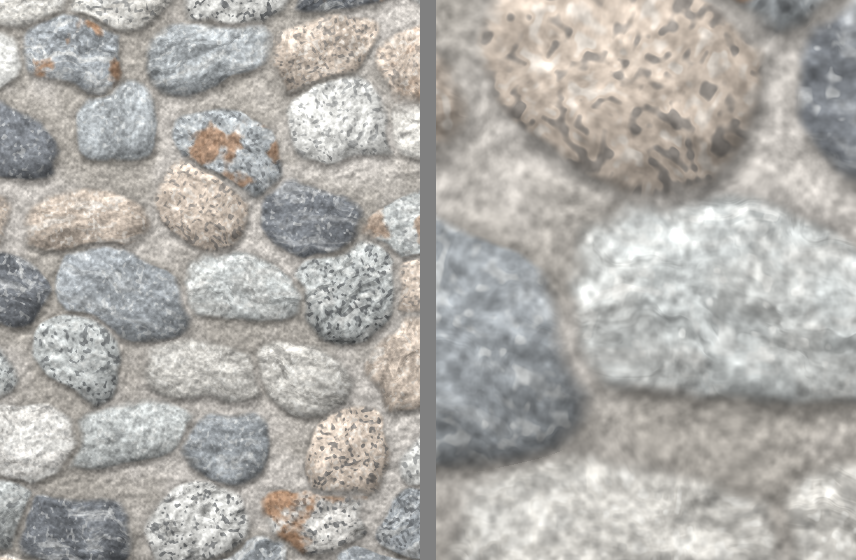
Left, the full canvas; right, a detail of the centre.
Reproduce this texture procedurally as a Shadertoy shader.

```glsl
const vec2 CELL = vec2(0.268, 0.184);         // stone spacing, canvas widths
const vec2 SIZE_MIN = vec2(0.36, 0.36);       // half sizes, in cells
const vec2 SIZE_MAX = vec2(0.62, 0.58);
const vec2 JITTER = vec2(0.34, 0.42);
const float TILT = 1.15;
const float JOINT = 0.006;                    // least gap between stones
const vec2 LIGHT = vec2(-0.28, 0.96);
const float SPECK_SCALE = 150.0;
const float GRAIN_SCALE = 180.0;
const vec3 MORTAR = vec3(0.705, 0.685, 0.655);
const vec3 MORTAR_PALE = vec3(0.82, 0.80, 0.775);
const vec3 RUST = vec3(0.62, 0.46, 0.34);
const vec3 SPECK = vec3(0.33, 0.34, 0.35);
const vec3 VEIN = vec3(0.90, 0.90, 0.885);
const vec3 ROCK[8] = vec3[8](
    vec3(0.84, 0.84, 0.825), vec3(0.67, 0.69, 0.70), vec3(0.79, 0.78, 0.755),
    vec3(0.47, 0.485, 0.505), vec3(0.73, 0.745, 0.74), vec3(0.80, 0.745, 0.69),
    vec3(0.61, 0.63, 0.645), vec3(0.82, 0.81, 0.79));

// Signed edge distance, radius (1 at the rim), offset in half sizes,
// coordinates along the long axis
struct Stone { float edge; float radius; vec2 offset; vec2 grain; vec2 id; };

// Integer hash
vec2 hash2(vec2 p) {
    uvec2 v = uvec2(ivec2(floor(p))) * 1664525u + 1013904223u;
    for (int i = 0; i < 2; i++) {
        v.x += v.y * 1664525u;
        v.y += v.x * 1664525u;
        v ^= v >> 16u;
    }
    return vec2(v & 65535u) / 65535.0;
}

float noise(vec2 p) {
    vec2 i = floor(p), f = fract(p), e = vec2(1.0, 0.0);
    f = f * f * (3.0 - 2.0 * f);
    return mix(mix(hash2(i).x, hash2(i + e).x, f.x),
               mix(hash2(i + e.yx).x, hash2(i + 1.0).x, f.x), f.y);
}

float fbm(vec2 p) {
    float sum = 0.0, amp = 0.533;
    for (int i = 0; i < 4; i++, amp *= 0.5) {
        sum += amp * noise(p);
        p = mat2(1.6, 1.2, -1.2, 1.6) * p + 7.3;
    }
    return sum;
}

// Nearest stone of the loose courses, trimmed against its neighbour
Stone findStone(vec2 p) {
    Stone s = Stone(9.0, 9.0, vec2(0.0), vec2(0.0), vec2(0.0));
    float second = 9.0;
    for (int k = 0; k < 9; k++) {
        float row = floor(p.y / CELL.y) + float(k / 3 - 1);
        float shift = 0.5 * mod(row, 2.0) + 0.35 * hash2(vec2(row, 91.0)).x;
        vec2 id = vec2(floor(p.x / CELL.x - shift) + float(k % 3 - 1), row);
        vec2 place = hash2(id + 17.0), form = hash2(id + 53.0);
        vec2 d = p - (id + vec2(shift, 0.0) + 0.5 + JITTER * (place - 0.5)) * CELL;
        vec2 size = CELL * mix(SIZE_MIN, SIZE_MAX, form);
        float a = TILT * (hash2(id + 71.0).x - 0.42);
        vec2 local = mat2(cos(a), -sin(a), sin(a), cos(a)) * d;
        vec2 q = local / size;
        q.y *= 1.0 + 0.55 * (place.x - 0.5) * q.x;
        float n = mix(2.0, 2.7, place.y);
        float r = pow(pow(abs(q.x), n) + pow(abs(q.y), n), 1.0 / n);
        r += 0.42 * (noise(q * 1.3 + id * 9.0 + 40.0) - 0.5);
        float edge = (r - 1.0) * size.y;
        second = min(second, max(edge, s.edge));
        if (edge < s.edge) s = Stone(edge, r, d / size, local + id * 3.0, id);
    }
    s.edge = max(s.edge, 0.5 * (s.edge - second) + JOINT);
    return s;
}

// Difference of height toward the light
float relief(vec2 p) { return fbm(p) - fbm(p + 0.5 * LIGHT); }

vec3 stoneColour(Stone s) {
    vec2 kind = hash2(s.id + 131.0), look = hash2(s.id + 177.0);
    float cloud = fbm(s.grain * 16.0);
    vec3 col = ROCK[int(min(kind.x * 8.0, 7.0))] * (0.78 + 0.46 * cloud);
    // Streaks, mineral specks and rust
    float streak = fbm(s.grain * vec2(12.0, 55.0) + cloud * 3.0);
    col = mix(col, VEIN, smoothstep(0.50, 0.76, streak) * kind.y * 0.7);
    col *= 1.0 - 0.26 * (1.0 - smoothstep(0.26, 0.48, streak)) * kind.y;
    float fleck = 0.55 * noise(s.grain * SPECK_SCALE) + 0.45 * noise(s.grain * 83.0 + 9.0);
    float granite = mix(0.08, 0.75, look.x * look.x);
    col = mix(col, SPECK, smoothstep(0.54, 0.76, fleck) * granite);
    col = mix(col, VEIN, (1.0 - smoothstep(0.20, 0.42, fleck)) * 0.4);
    float stain = smoothstep(0.50, 0.68, fbm(s.grain * 17.0 + 31.0));
    col = mix(col, RUST, stain * smoothstep(0.62, 0.92, look.y) * 0.75);
    // Rounded body
    float up = dot(s.offset, LIGHT), rim = smoothstep(0.6, 1.05, s.radius);
    col *= 1.04 + 0.13 * up - rim * (0.10 - 0.16 * min(up, 0.3));
    return col * (1.0 + 0.55 * relief(s.grain * 52.0));
}

// Rough mortar with contact shade and shadow below stones
vec3 mortarColour(vec2 p, float edge) {
    vec3 col = mix(MORTAR, MORTAR_PALE, smoothstep(0.38, 0.68, fbm(p * 7.0)));
    float shadow = 1.0 - smoothstep(-0.012, 0.008, findStone(p + 0.016 * LIGHT).edge);
    col *= 1.0 - 0.18 * exp(-max(edge, 0.0) / 0.012);
    return col * (1.0 + 0.5 * relief(p * 55.0)) * (1.0 - 0.28 * shadow);
}

void mainImage(out vec4 fragColor, in vec2 fragCoord) {
    vec2 p = fragCoord / iResolution.x;
    vec2 warped = p + 0.012 * (vec2(noise(p * 20.0), noise(p * 20.0 + 50.0)) - 0.5);
    Stone s = findStone(warped);
    float edge = s.edge + 0.008 * (fbm(p * 40.0 + 11.0) - 0.5);
    float blur = mix(0.002, 0.008, noise(p * 13.0)) + 0.5 / iResolution.x;
    float cover = 1.0 - smoothstep(-blur, blur, edge);
    vec3 col = mix(mortarColour(warped, edge), stoneColour(s), cover);
    // Sandy grain and a slight fall of light toward the ground
    col *= 1.0 + 0.20 * (noise(p * GRAIN_SCALE) - 0.5);
    col *= mix(0.95, 1.06, fragCoord.y / iResolution.y);
    fragColor = vec4(clamp(col, 0.0, 1.0), 1.0);
}
```
